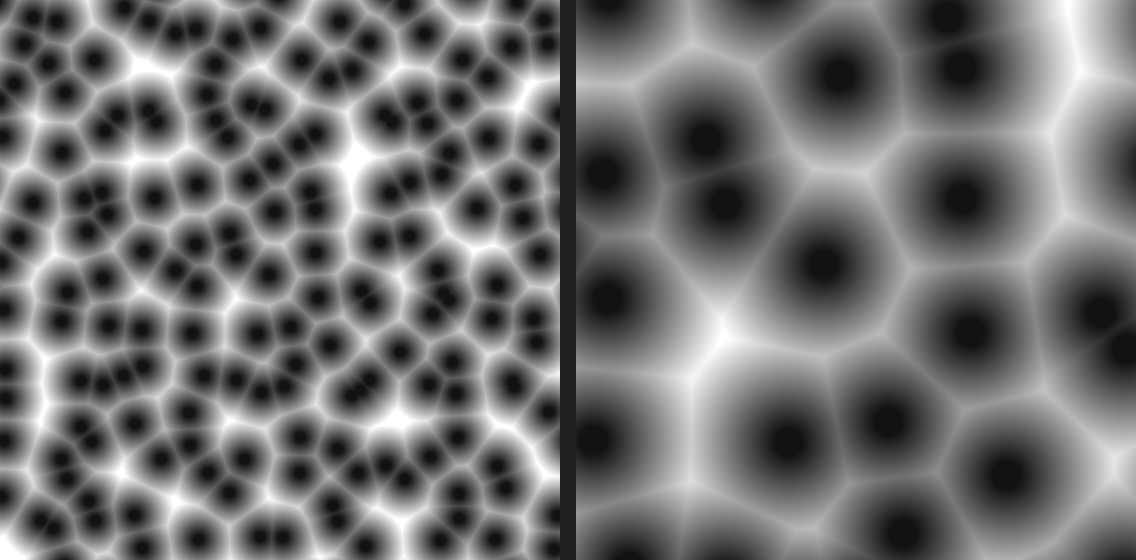
Left: the whole. Right: its middle third, enlarged.
Write a three.js fragment shader that draws this pattern.

```glsl
// Cellular distance field in grey: one jittered seed per grid cell, shaded by
// the distance to the nearest seed. Seeds sit in dark cores, brightness climbs
// linearly to creases between cells, and wide gaps saturate to white.

varying vec2 vUv;

const float CELLS = 12.7;                    // grid cells across the canvas
const float JITTER = 1.0;                    // 0 = regular grid, 1 = full cell
const float SLOPE = 1.16;                    // brightness gained per cell of distance
const float OFFSET = -0.05;                  // brightness at zero distance, before the floor
const vec3 CORE_COLOR = vec3(0.07);          // flat centre of each cell
const vec3 GAP_COLOR = vec3(1.0);            // saturated gaps
const vec2 SEED_OFFSET = vec2(37.0, 71.0);   // selects the arrangement

// Sine-free hash: grid cell to two values in 0..1
vec2 hash22(vec2 p) {
  vec3 q = fract(vec3(p.xyx) * vec3(0.1031, 0.1030, 0.0973));
  q += dot(q, q.yzx + 33.33);
  return fract((q.xx + q.yz) * q.zy);
}

// Distance to the nearest seed, in cell widths
float nearestSeed(vec2 p) {
  vec2 cell = floor(p);
  vec2 local = fract(p);
  float nearestSq = 8.0;
  for (int y = -1; y <= 1; y++) {
    for (int x = -1; x <= 1; x++) {
      vec2 neighbour = vec2(float(x), float(y));
      vec2 jitter = (hash22(cell + neighbour + SEED_OFFSET) - 0.5) * JITTER;
      vec2 toSeed = neighbour + 0.5 + jitter - local;
      nearestSq = min(nearestSq, dot(toSeed, toSeed));
    }
  }
  return sqrt(nearestSq);
}

void main() {
  float brightness = SLOPE * nearestSeed(vUv * CELLS) + OFFSET;

  // Linear ramp between the dark floor and the white ceiling
  vec3 color = clamp(vec3(brightness), CORE_COLOR, GAP_COLOR);
  gl_FragColor = vec4(color, 1.0);
}
```
